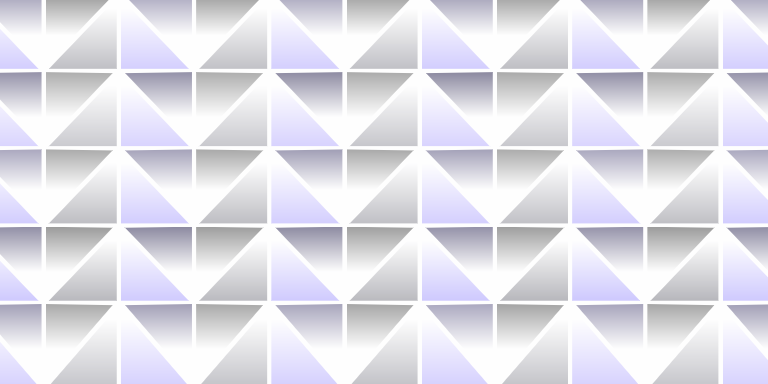
Write a WebGL 1 fragment shader that draws this pattern.

```glsl
precision highp float;

uniform vec2 u_resolution;

// Lengths are fractions of the canvas height, with y running down.
const vec2 PITCH = vec2(0.3917, 0.2013);
const vec2 ORIGIN = vec2(-0.0768, -0.0135);
const vec2 PANEL = vec2(0.1850, 0.1927);
const float LAST_ROW = 4.0;
const float LAST_ROW_EXTRA = 0.021;
const float BAND = 0.045;
const float TOP_TILT = 0.015;
const vec3 PAPER = vec3(0.997);

float cover(float inset, float pixel) {
    return clamp(0.5 + inset / pixel, 0.0, 1.0);
}

// Layered sines give each row and column its own tone, about -1 to 1.
float drift(vec2 id, float rate, float phase) {
    return 0.8 * sin(rate * id.y + phase) + 0.2 * sin(1.3 * id.x + 2.1 * id.y + phase);
}

// Distance inside a rectangle whose top edge is slightly tilted.
float panelInset(vec2 q, vec2 size) {
    vec2 low = vec2(q.x, q.y - TOP_TILT * (1.0 - q.x)) * size;
    vec2 high = (1.0 - q) * size;
    return min(min(low.x, low.y), min(high.x, high.y));
}

// Two faded triangles, parted by a diagonal band from top left to bottom right.
vec3 splitPanel(vec2 q, vec2 size, vec3 topTone, vec3 bottomTone, float reach, float pixel) {
    float scale = size.x * size.y / length(size);
    float inset = panelInset(q, size);
    float upper = cover(min(inset, (q.x - q.y - BAND) * scale), pixel);
    float lower = cover(min(inset, (q.y - q.x - BAND) * scale), pixel);
    float topFade = clamp(1.0 - q.y / reach, 0.0, 1.0);
    float bottomFade = clamp((q.y - 0.18) / 0.82, 0.0, 1.0);
    vec3 color = mix(PAPER, topTone, upper * topFade);
    return mix(color, bottomTone, lower * bottomFade);
}

void main() {
    float pixel = 1.0 / u_resolution.y;
    vec2 p = gl_FragCoord.xy * pixel;
    p.y = 1.0 - p.y;

    // Each repeat holds a violet panel and a mirrored gray one.
    vec2 grid = (p - ORIGIN) / PITCH;
    vec2 id = vec2(floor(grid.x), min(floor(grid.y), LAST_ROW));
    vec2 local = p - ORIGIN - id * PITCH;
    vec2 size = PANEL;
    size.y += LAST_ROW_EXTRA * step(LAST_ROW - 0.5, id.y);

    float isGray = step(0.5 * PITCH.x, local.x);
    local.x -= isGray * 0.5 * PITCH.x;
    vec2 q = local / size;
    q.x = mix(q.x, 1.0 - q.x, isGray);

    // Alternate rows have deeper violet tops; the other tones drift.
    float oddRow = mod(id.y, 2.0);
    float bottomDrift = drift(id, 1.7, -0.1);
    vec3 violetTop = vec3(0.65, 0.64, 0.73) - 0.085 * oddRow
                   + 0.02 * sin(1.3 * id.x + id.y);
    vec3 grayTop = vec3(0.65 + 0.045 * drift(id, 1.9, -1.2));
    vec3 violetBottom = vec3(0.83, 0.81, 0.995) + vec3(0.025, 0.025, 0.0) * bottomDrift;
    vec3 grayBottom = vec3(0.755, 0.755, 0.775) + 0.04 * bottomDrift;

    vec3 topTone = mix(violetTop, grayTop, isGray);
    vec3 bottomTone = mix(violetBottom, grayBottom, isGray);
    float reach = 0.55 + 0.06 * oddRow;
    vec3 color = splitPanel(q, size, topTone, bottomTone, reach, pixel);
    gl_FragColor = vec4(color, 1.0);
}
```
